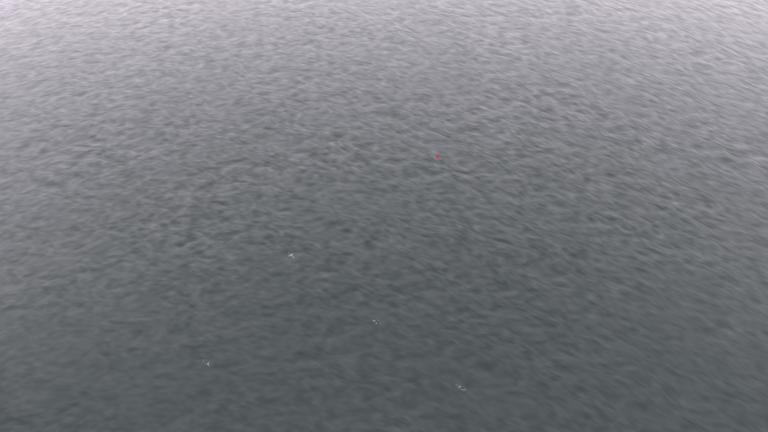
Reproduce this texture procedurally as a WebGL 1 fragment shader.

```glsl
precision highp float;
// Grey rippled open sea seen obliquely from above, with a small buoy and foam flecks.

uniform vec2 u_resolution;

const vec3 DEEP_WATER = vec3(0.35, 0.37, 0.38);
const vec3 SKY_SHEEN = vec3(0.75, 0.73, 0.765);
const vec3 BUOY_RED = vec3(0.78, 0.24, 0.32);
const float HORIZON = 2.6;
const float SEA_ORIGIN = 8.0;

vec2 hash2(vec2 p) {
  vec3 q = fract(vec3(p.xyx) * vec3(0.1031, 0.1030, 0.0973));
  q += dot(q, q.yzx + 33.33);
  return fract((q.xx + q.yz) * q.zy);
}

float cornerSlope(vec2 cell, vec2 offset) {
  return dot(hash2(cell) * 2.0 - 1.0, offset);
}

// Gradient noise, roughly -0.7 to 0.7
float noise(vec2 p) {
  vec2 i = floor(p);
  vec2 f = p - i;
  vec2 u = f * f * f * (f * (f * 6.0 - 15.0) + 10.0);
  float low = mix(cornerSlope(i, f), cornerSlope(i + vec2(1.0, 0.0), f - vec2(1.0, 0.0)), u.x);
  float high = mix(cornerSlope(i + vec2(0.0, 1.0), f - vec2(0.0, 1.0)),
                   cornerSlope(i + vec2(1.0, 1.0), f - vec2(1.0, 1.0)), u.x);
  return mix(low, high, u.y);
}

// Image plane to sea plane; wave fronts bow away to both sides
vec2 seaPlane(vec2 p, float centre) {
  float depth = 1.0 / (HORIZON - p.y);
  vec2 sea = vec2((p.x - centre) * depth, 4.0 * depth);
  sea.y += 0.65 * sea.x * sea.x + 0.14 * sea.x;
  return sea + SEA_ORIGIN;
}

// One wave layer, stretched along its fronts and sheared
float waveLayer(vec2 sea, vec2 scale, float shear) {
  return noise(vec2(sea.x, sea.y + shear * (sea.x - SEA_ORIGIN)) * scale);
}

// Thin bright crest lines, close to zero mean
float crests(float height) {
  float ridge = max(1.0 - 3.6 * abs(height), 0.0);
  return ridge * ridge - 0.33;
}

// Brightness of the near face against the far face of a layer
float litFace(vec2 sea, vec2 scale, float shear) {
  vec2 stepBack = vec2(0.0, 0.4 / scale.y);
  return waveLayer(sea + stepBack, scale, shear) - waveLayer(sea, scale, shear);
}

float waves(vec2 sea) {
  float swell = waveLayer(sea, vec2(16.0, 21.0), 0.2);
  vec2 bent = sea + vec2(0.012, 0.010) * swell;
  float chop = waveLayer(bent, vec2(32.0, 46.0), -0.35);
  float cross = waveLayer(bent + 3.7, vec2(46.0, 64.0), 0.45);
  float ripple = waveLayer(bent + 1.3, vec2(72.0, 100.0), -0.15);
  float fine = waveLayer(bent + 5.1, vec2(115.0, 150.0), 0.3);
  float faces = litFace(bent, vec2(32.0, 46.0), -0.35)
              + litFace(bent + 3.7, vec2(46.0, 64.0), 0.45);
  float patches = 0.85 + 0.9 * waveLayer(sea + 2.9, vec2(8.0, 9.0), 0.15);
  float lines = 0.32 * crests(chop) + 0.30 * crests(cross) + 0.20 * crests(ripple);
  return 0.18 * swell + patches * (lines + 0.55 * faces) + 0.2 * chop + 0.6 * ripple + 0.65 * fine;
}

// Mean brightness: dark below the viewer, paler far off and to the sides
float sheen(vec2 uv) {
  float side = (uv.x - 0.54) * 2.0;
  float sides = 0.09 * side * side * smoothstep(-0.2, 0.5, uv.y);
  return 0.340 + 0.385 * pow(uv.y, 2.5) + sides;
}

// A few broken white flecks on the near water
float foam(vec2 p, float aspect) {
  float total = 0.0;
  for (int i = 0; i < 4; i++) {
    float n = float(i);
    vec2 spot = vec2(aspect * (0.27 + 0.11 * n), 0.04 + 0.4 * fract(0.62 * n + 0.3));
    vec2 d = p - spot;
    d.y += 0.4 * d.x;
    float body = 1.0 - smoothstep(0.2, 1.0, length(d / vec2(0.015, 0.009)));
    total += body * smoothstep(-0.15, 0.3, noise(p * 150.0 + n));
  }
  return min(total, 1.0);
}

void main() {
  vec2 uv = gl_FragCoord.xy / u_resolution;
  vec2 p = gl_FragCoord.xy / u_resolution.y;
  float aspect = u_resolution.x / u_resolution.y;

  // Water
  float contrast = mix(0.055, 0.115, smoothstep(0.1, 0.65, uv.y));
  float light = sheen(uv) + contrast * waves(seaPlane(p, 0.5 * aspect));
  vec3 colour = mix(DEEP_WATER, SKY_SHEEN, (light - 0.365) / 0.375);

  // Foam and buoy
  colour = mix(colour, SKY_SHEEN, 0.65 * foam(p, aspect));
  float buoyDistance = length(p - vec2(0.57 * aspect, 0.637));
  float edge = 1.0 / u_resolution.y;
  float buoy = 1.0 - smoothstep(0.0035 - edge, 0.0035 + edge, buoyDistance);
  colour = mix(colour, BUOY_RED, 0.9 * buoy);

  gl_FragColor = vec4(clamp(colour, 0.0, 1.0), 1.0);
}
```
